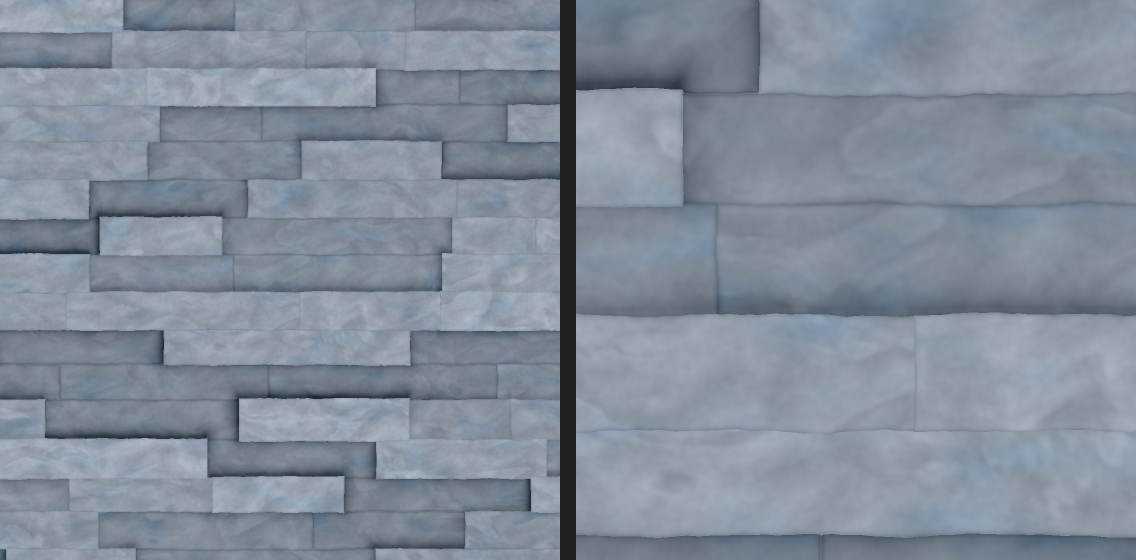
Left, the full canvas; right, a detail of the centre.
A Shadertoy shader for this texture:

```glsl
// Blue-grey split-stone cladding: staggered courses of long blocks that
// protrude by random amounts. Each block is a box; higher neighbours cast
// soft shadows up and left, and layered gradient noise forms the cleft faces.

const float ROW_HEIGHT = 0.0661;    // about 15 courses up the canvas
const float ROW_START = 0.017;
const float ROW_JITTER = 0.14;      // share of a course
const float STONE_PITCH = 0.32;     // mean block length
const float STONE_JITTER = 0.62;    // share of a block
const float GROWTH = 0.0035;        // enlargement of protruding blocks
const vec2 EDGE_WAVE = vec2(0.0016, 0.0028);
const vec2 SHADOW_SHIFT = vec2(0.003, -0.005);
const float SHADOW_FADE = 0.010;
const float SHADOW_DEPTH = 0.31;
const float SEAM_WIDTH = 0.0014;
const float SEAM_DEPTH = 0.10;
const float LOW_TONE = 0.515;       // recessed block
const float HIGH_TONE = 0.650;      // protruding block
const vec3 SLATE_TINT = vec3(-0.042, 0.0, 0.046);
const vec3 BLUE_STAIN = vec3(-0.060, -0.025, 0.010);
const int AA = 2;

vec2 hash2(vec2 c) {
    vec3 q = fract(c.xyx * vec3(0.1031, 0.1030, 0.0973));
    q += dot(q, q.yzx + 33.33);
    return fract((q.xx + q.yz) * q.zy);
}

float gradientAt(vec2 cell, vec2 offset) {
    float angle = 6.2832 * hash2(cell).x;
    return dot(vec2(cos(angle), sin(angle)), offset);
}

float noise(vec2 p) {
    vec2 i = floor(p), f = fract(p), e = vec2(1.0, 0.0);
    vec2 u = f * f * f * (f * (f * 6.0 - 15.0) + 10.0);
    return mix(mix(gradientAt(i, f), gradientAt(i + e, f - e), u.x),
               mix(gradientAt(i + e.yx, f - e.yx), gradientAt(i + 1.0, f - 1.0), u.x), u.y);
}

float fbm(vec2 p) {
    float sum = 0.0, amplitude = 0.6;
    for (int i = 0; i < 4; i++) {
        sum += amplitude * noise(p);
        p = mat2(1.6, 1.2, -1.2, 1.6) * p + 7.3;
        amplitude *= 0.52;
    }
    return sum;
}

float rowEdge(float row) {
    return ROW_START + ROW_HEIGHT * (row + ROW_JITTER * (hash2(vec2(row, 91.0)).x - 0.5));
}

float rowShift(float row) {
    return hash2(vec2(row + 40.0, 17.0)).y;
}

float stoneEdge(vec2 id) {
    float jitter = STONE_JITTER * (hash2(id + 53.0).x - 0.5);
    return STONE_PITCH * (id.x + jitter + rowShift(id.y));
}

float boxDistance(vec2 p, vec2 halfSize) {
    vec2 d = abs(p) - halfSize;
    return length(max(d, 0.0)) + min(max(d.x, d.y), 0.0);
}

// Tone changes from cleft layers, mottling, fine grain; y holds the stain
vec2 stoneFace(vec2 p, vec2 id) {
    vec2 q = p + 30.0 * hash2(id + 11.0);
    float bend = noise(q * 9.0);
    float layer = fract(2.2 * fbm(q * vec2(7.0, 13.0) + 0.5 * bend) + 0.3);
    float ledge = layer - smoothstep(0.80, 1.0, layer) - 0.4;
    float mottle = fbm(q * vec2(24.0, 34.0) + bend);
    float grain = noise(q * 150.0) + 0.6 * noise(q * 260.0);
    float tone = 0.060 * ledge + 0.115 * mottle + 0.018 * grain;
    float stain = smoothstep(0.0, 0.45, fbm(q * vec2(10.0, 20.0) + 5.0) + 0.12 * mottle);
    return vec2(tone, stain);
}

vec3 wallColor(vec2 p) {
    vec2 wave = vec2(noise(p * 24.0 + 3.0), noise(p * vec2(20.0, 34.0) + 60.0));
    vec2 w = p + EDGE_WAVE * (wave + 0.35 * noise(p * 90.0));

    // Find the foremost block here, keeping its neighbours for shadowing
    float lifts[9], shades[9];
    float bestScore = -1e5, lift = 0.0, rim = 0.0;
    vec2 stone = vec2(0.0);
    float baseRow = floor((w.y - ROW_START) / ROW_HEIGHT);
    for (int k = 0; k < 9; k++) {
        float row = baseRow + float(k / 3 - 1);
        float column = floor(w.x / STONE_PITCH - rowShift(row)) + float(k % 3 - 1);
        vec2 id = vec2(column, row);
        vec2 low = vec2(stoneEdge(id), rowEdge(row));
        vec2 high = vec2(stoneEdge(id + vec2(1.0, 0.0)), rowEdge(row + 1.0));
        lifts[k] = hash2(id + 127.0).y;
        vec2 halfSize = 0.5 * (high - low) + GROWTH * (lifts[k] - 0.4);
        vec2 local = w - 0.5 * (low + high);
        float d = boxDistance(local, halfSize);
        shades[k] = exp(-max(boxDistance(local + SHADOW_SHIFT, halfSize), 0.0) / SHADOW_FADE);
        float score = lifts[k] - 1000.0 * max(d, 0.0);
        if (score > bestScore) {
            bestScore = score;
            lift = lifts[k];
            rim = abs(d);
            stone = id;
        }
    }
    float shadow = 0.0;
    for (int k = 0; k < 9; k++)
        shadow = max(shadow, shades[k] * smoothstep(0.08, 0.85, lifts[k] - lift));

    // Shade the face, then its worn rim, seam and cast shadow
    vec2 face = stoneFace(p, stone);
    float tone = mix(LOW_TONE, HIGH_TONE, lift) + face.x * mix(0.75, 1.2, lift);
    tone += 0.03 * lift * exp(-rim / 0.005);
    tone -= SEAM_DEPTH * exp(-rim / SEAM_WIDTH) + SHADOW_DEPTH * shadow;
    return vec3(tone) + SLATE_TINT + BLUE_STAIN * face.y;
}

void mainImage(out vec4 fragColor, in vec2 fragCoord) {
    vec3 color = vec3(0.0);
    for (int i = 0; i < AA * AA; i++) {
        vec2 offset = (vec2(i % AA, i / AA) + 0.5) / float(AA) - 0.5;
        color += wallColor((fragCoord + offset) / iResolution.y);
    }
    fragColor = vec4(clamp(color / float(AA * AA), 0.0, 1.0), 1.0);
}
```
